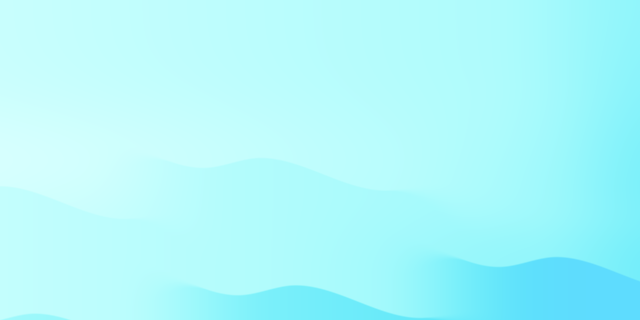
This background is drawn by a Shadertoy shader. Its source:

```glsl
// Pale aqua backdrop with two rows of soft, overlapping waves.
// One wave profile is repeated on a slanted lattice; each copy is crisp from
// trough to trough and melts away at its ends. A tone value is tinted to cyan.

#define FIRST_CREST vec2(0.0, 0.419)
#define STEP_ALONG  vec2(0.815, 0.0885)
#define STEP_DOWN   vec2(0.109, -0.398)
#define LEFT_BLUR   0.22
#define RIGHT_BLUR  0.20
#define GLOW        0.055

// Smooth ramp from 0 at a to 1 at b
float ramp(float a, float b, float v) {
    float t = clamp((v - a) / (b - a), 0.0, 1.0);
    return t * t * (3.0 - 2.0 * t);
}

// Wave height relative to its crest: long fall, short rise, long fall, rise
float waveHeight(float t) {
    return 0.130 - 0.161 * ramp(-0.65, -0.18, t)
                 + 0.031 * ramp(-0.18, 0.0, t)
                 - 0.102 * ramp(0.0, 0.39, t)
                 + 0.025 * ramp(0.39, 0.58, t);
}

// Coverage of one wave, with blur growing beyond its troughs
float waveCover(vec2 p, vec2 crest, float pixel) {
    vec2 q = p - crest;
    float blur = pixel + LEFT_BLUR * ramp(0.28, 0.60, -q.x)
                       + RIGHT_BLUR * ramp(0.40, 0.72, q.x);
    float depth = waveHeight(q.x) - q.y;
    return ramp(-0.5 * pixel, blur, depth) * ramp(-0.58, -0.06, q.x);
}

// Soft union of the waves in one row
float rowCover(vec2 p, int row, float pixel) {
    float open = 1.0;
    for (int i = 0; i < 2 + row; i++) {
        vec2 crest = FIRST_CREST + float(i) * STEP_ALONG + float(row) * STEP_DOWN;
        open *= 1.0 - waveCover(p, crest, pixel);
    }
    return 1.0 - open;
}

// Sky tone: darker to the right, with a pale glow at middle left
float skyTone(vec2 p) {
    vec2 g = (p - vec2(0.0, 0.50)) / vec2(1.2, 0.19);
    return 0.785 - 0.065 * p.x - 0.09 * ramp(1.5, 2.05, p.x)
         - 0.03 * ramp(0.75, 0.40, p.y) * ramp(1.2, 1.65, p.x)
         - 0.05 * ramp(1.7, 2.05, p.x) * ramp(1.0, 0.5, p.y)
         + GLOW * exp(-dot(g, g));
}

// Tone of the upper row, deepening towards the lower right
float upperTone(vec2 p) {
    return 0.765 - 0.085 * p.x - 0.09 * ramp(1.65, 2.05, p.x)
         - 0.05 * ramp(0.40, 0.15, p.y) * ramp(0.8, 1.6, p.x);
}

// Tone to colour: pale aqua through cyan
vec3 tint(float tone) {
    float deep = max(0.84 - tone, 0.0);
    return vec3(tone, 1.0 - 0.36 * deep * deep - 0.04 * deep, 0.995 - 0.04 * deep);
}

void mainImage(out vec4 fragColor, in vec2 fragCoord) {
    vec2 p = fragCoord / iResolution.y;
    float pixel = 1.5 / iResolution.y;

    float upper = rowCover(p, 0, pixel);
    float lower = rowCover(p, 1, pixel);

    float tone = mix(skyTone(p), upperTone(p), upper);
    tone = mix(tone, max(0.37, 0.63 - 0.18 * p.x), lower);

    // The lower right wave leans from cyan to blue
    float blueness = lower * ramp(1.4, 1.85, p.x);
    vec3 color = tint(tone) + blueness * vec3(0.0, -0.04, 0.018);
    fragColor = vec4(color, 1.0);
}
```
